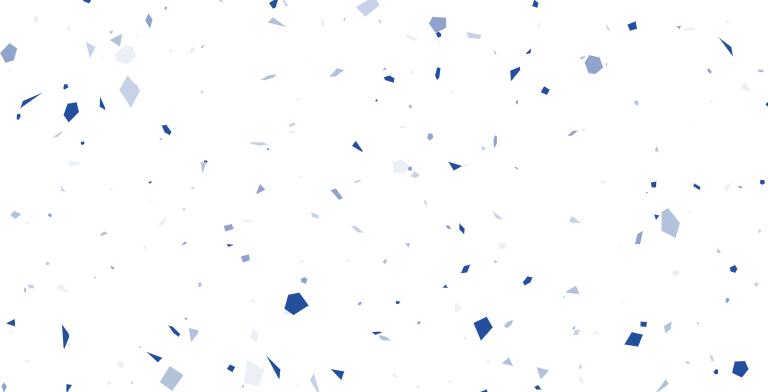
A Shadertoy shader for this texture:

```glsl
// Terrazzo: sparse angular chips in blue tints scattered over white.

const float TAU = 6.2831853;

vec3 hash3(vec3 p) {
    vec3 q = vec3(dot(p, vec3(127.1, 311.7, 74.7)),
                  dot(p, vec3(269.5, 183.3, 246.1)),
                  dot(p, vec3(113.5, 271.9, 124.6)));
    return fract(sin(q) * 43758.545);
}

// Chip tint; darkShare is the chance of the deep blue
vec3 chipTint(float pick, float darkShare) {
    if (pick < darkShare) return vec3(0.14, 0.31, 0.62);
    pick = (pick - darkShare) / (1.0 - darkShare);
    if (pick < 0.24) return vec3(0.56, 0.64, 0.80);
    if (pick < 0.50) return vec3(0.70, 0.76, 0.86);
    if (pick < 0.72) return vec3(0.78, 0.82, 0.91);
    return vec3(0.92, 0.94, 0.97);
}

// Irregular convex polygon: intersection of jittered, stretched half-planes
float chipDistance(vec2 p, float radius, int sides, float stretch, vec3 seed) {
    float turn = TAU * seed.x;
    p = mat2(cos(turn), -sin(turn), sin(turn), cos(turn)) * p;
    vec2 squash = vec2(inversesqrt(stretch), sqrt(stretch));
    float d = length(p * squash) - 2.3 * radius;
    for (int i = 0; i < sides; i++) {
        vec3 rnd = hash3(seed * 17.0 + float(i) * 3.7);
        float angle = TAU * (float(i) + 0.34 * (rnd.x - 0.5)) / float(sides) + seed.y * TAU;
        vec2 normal = vec2(cos(angle), sin(angle)) * squash;
        float reach = radius * mix(0.75, 1.2, rnd.y);
        d = max(d, (dot(p, normal) - reach) / length(normal));
    }
    return d;
}

// One scatter layer: at most one chip per jittered grid cell
vec3 scatter(vec3 color, vec2 uv, float cellSize, float density, vec2 radii,
             vec2 sideRange, float maxStretch, float darkShare, float layer) {
    vec2 home = floor(uv / cellSize);
    for (int y = -1; y <= 1; y++)
    for (int x = -1; x <= 1; x++) {
        vec2 cell = home + vec2(x, y);
        vec3 place = hash3(vec3(cell, layer));
        if (place.z > density) continue;
        vec3 form = hash3(vec3(cell, layer + 11.0));
        vec3 seed = hash3(vec3(cell, layer + 23.0));
        vec2 center = (cell + 0.08 + 0.84 * place.xy) * cellSize;
        float radius = mix(radii.x, radii.y, form.x);
        int sides = int(floor(mix(sideRange.x, sideRange.y + 0.99, form.y)));
        float stretch = mix(1.0, maxStretch, form.z * form.z);
        float d = chipDistance(uv - center, radius, sides, stretch, seed);
        float cover = clamp(0.5 - d * iResolution.y, 0.0, 1.0);
        color = mix(color, chipTint(seed.z, darkShare), cover);
    }
    return color;
}

void mainImage(out vec4 fragColor, in vec2 fragCoord) {
    vec2 uv = fragCoord / iResolution.y;
    vec3 color = vec3(1.0);

    // Specks, splinters, then large chips
    color = scatter(color, uv, 0.1, 0.62, vec2(0.0012, 0.005), vec2(3, 5), 3.0, 0.15, 1.0);
    color = scatter(color, uv, 0.12, 0.68, vec2(0.005, 0.0105), vec2(3, 5), 4.5, 0.4, 2.0);
    color = scatter(color, uv, 0.2, 0.36, vec2(0.018, 0.026), vec2(4, 6), 1.5, 0.48, 3.0);

    fragColor = vec4(color, 1.0);
}
```
